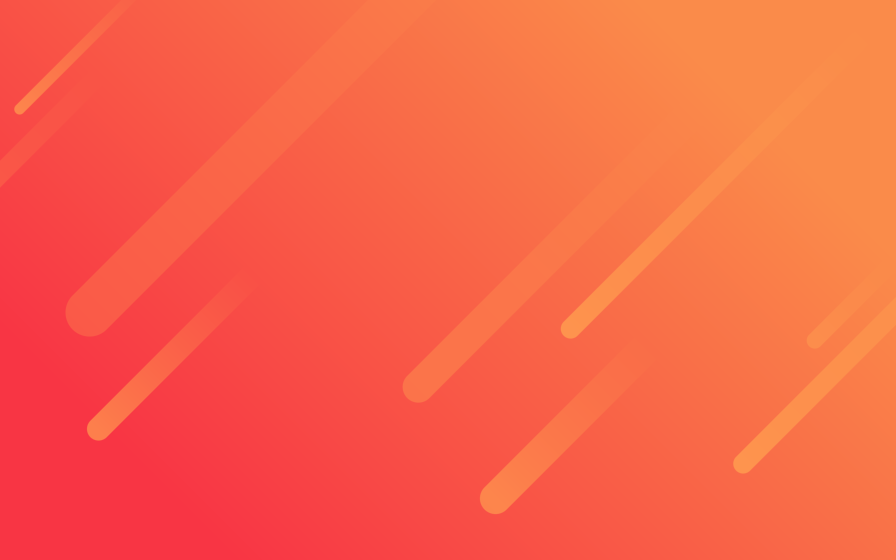
A Shadertoy shader for this background:

```glsl
// Diagonal red-to-orange gradient crossed by rounded, fading light streaks.

const vec3 RED    = vec3(0.972, 0.208, 0.268);
const vec3 ORANGE = vec3(0.980, 0.545, 0.290);
const vec3 GLOW   = vec3(1.000, 0.620, 0.310);

// Gradient limits, measured along x + y in canvas heights
const float RED_END      = 0.42;
const float ORANGE_START = 2.14;

const vec2 DIRECTION = vec2(0.70710678);

// Each streak: head x, head y, radius, length (canvas heights)
const int COUNT = 9;
const vec4 STREAKS[COUNT] = vec4[COUNT](
    vec4( 0.035, 0.805, 0.0095, 0.31),
    vec4(-0.062, 0.627, 0.0170, 0.33),
    vec4( 0.160, 0.442, 0.0430, 1.15),
    vec4( 0.176, 0.234, 0.0207, 0.39),
    vec4( 0.747, 0.309, 0.0280, 0.70),
    vec4( 1.019, 0.413, 0.0176, 0.76),
    vec4( 0.885, 0.110, 0.0280, 0.39),
    vec4( 1.455, 0.392, 0.0145, 0.20),
    vec4( 1.327, 0.172, 0.0176, 0.85)
);
const float STRENGTH[COUNT] = float[COUNT](
    0.70, 0.30, 0.30, 0.70, 0.42, 0.80, 0.67, 0.50, 0.80
);

// Coverage of a capsule that fades from its head to its tail
float streakMask(vec2 p, vec4 streak, float pixel) {
    vec2 offset = p - streak.xy;
    float along = clamp(dot(offset, DIRECTION), 0.0, streak.w);
    float dist = length(offset - along * DIRECTION) - streak.z;
    float coverage = 1.0 - smoothstep(-0.75 * pixel, 0.75 * pixel, dist);
    return coverage * (1.0 - along / streak.w);
}

void mainImage(out vec4 fragColor, in vec2 fragCoord) {
    float pixel = 1.0 / iResolution.y;
    vec2 p = fragCoord * pixel;

    // Background gradient
    float blend = clamp((p.x + p.y - RED_END) / (ORANGE_START - RED_END), 0.0, 1.0);
    vec3 color = mix(RED, ORANGE, blend);

    // Streaks
    for (int i = 0; i < COUNT; i++) {
        color = mix(color, GLOW, STRENGTH[i] * streakMask(p, STREAKS[i], pixel));
    }

    fragColor = vec4(color, 1.0);
}
```
